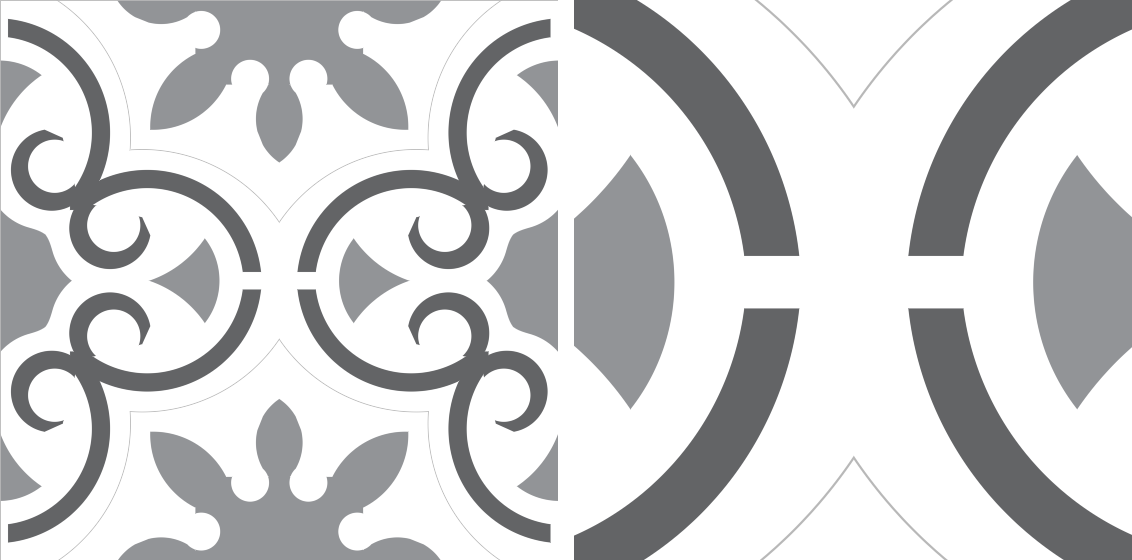
Left, the full canvas; right, a detail of the centre.
Write a Shadertoy shader that draws this pattern.

```glsl
const float TILE = 768.0;   // design units per canvas height
const float HALF_TILE = 384.0;
const vec3 WHITE = vec3(1.0);
const vec3 HAIRLINE = vec3(0.72);
const vec3 MID_GREY = vec3(0.573, 0.58, 0.592);
const vec3 DARK_GREY = vec3(0.388, 0.392, 0.4);

float disc(vec2 p, vec2 centre, float radius) {
    return length(p - centre) - radius;
}

float ring(vec2 p, vec2 centre, float radius, float width) {
    return abs(disc(p, centre, radius)) - 0.5 * width;
}

// Signed distance to a line, positive on the right of its direction
float halfPlane(vec2 p, vec2 start, vec2 end) {
    vec2 d = normalize(end - start);
    return dot(p - start, vec2(d.y, -d.x));
}

float subtract(float shape, float cutter) {
    return max(shape, -cutter);
}

float smoothMax(float a, float b, float k) {
    float h = max(k - abs(a - b), 0.0) / k;
    return max(a, b) + 0.25 * h * h * k;
}

float coverage(float dist, float pixel) {
    return 1.0 - smoothstep(-0.65 * pixel, 0.65 * pixel, dist);
}

// Mirror into a quarter, then across the quarter's diagonal
vec2 foldTile(vec2 p, float size) {
    p = abs(p);
    return p.x + p.y > size ? size - p.yx : p;
}

float scroll(vec2 p) {
    // Long arc, open at the mirror line and ending at the hook
    float arc = ring(p, vec2(181.0, -5.0), 144.5, 25.0);
    arc = max(arc, 12.0 - p.y);
    arc = max(arc, min(p.x - 232.0, 97.0 - p.y));

    // Tapered hook
    vec2 tip = vec2(188.0, 87.0);
    float hook = subtract(disc(p, vec2(232.0, 72.0), 56.0),
                          disc(p, vec2(227.0, 76.0), 36.5));
    hook = max(hook, halfPlane(p, vec2(255.0, 104.0), tip));
    hook = max(hook, halfPlane(p, tip, vec2(179.0, 67.0)));
    return min(arc, hook);
}

float fan(vec2 p) {
    return subtract(disc(p, vec2(176.0, 0.0), 94.0),
                    disc(p, vec2(227.0, 143.0), 151.0));
}

float cornerStar(vec2 p) {
    float body = max(-disc(p, vec2(234.0, 62.0), 80.0), 283.0 - p.x);
    float bluntEnd = (257.0 - p.x + p.y) * 0.7071;
    return smoothMax(body, bluntEnd, 10.0);
}

float flower(vec2 p) {
    float pointedPetal = max(disc(p, vec2(-40.0, 222.0), 72.0),
                             (p.x - 0.4 * (p.y - 130.0)) * 0.93);
    float broadPetal = disc(p, vec2(173.0, 319.0), 112.0);
    float core = 269.0 - p.y;
    float lobe = disc(p, vec2(40.0, 277.0), 26.0);
    return subtract(min(min(pointedPetal, broadPetal), core), lobe);
}

void mainImage(out vec4 fragColor, in vec2 fragCoord) {
    float pixel = TILE / iResolution.y;
    vec2 canvas = fragCoord * pixel;
    vec2 p = foldTile(canvas - vec2(383.0), HALF_TILE);

    // Fine outline around the scrolls and along the top and left edges
    float outline = ring(p, vec2(188.0, -47.0), 227.0, 1.0);
    float edge = min(canvas.x, TILE - canvas.y) - 1.2;

    float motifs = min(flower(p), min(fan(p), cornerStar(p)));

    vec3 color = mix(WHITE, HAIRLINE, coverage(outline, pixel));
    color = mix(color, MID_GREY, coverage(motifs, pixel));
    color = mix(color, DARK_GREY, coverage(scroll(p), pixel));
    color = mix(color, HAIRLINE, coverage(edge, pixel));
    fragColor = vec4(color, 1.0);
}
```
